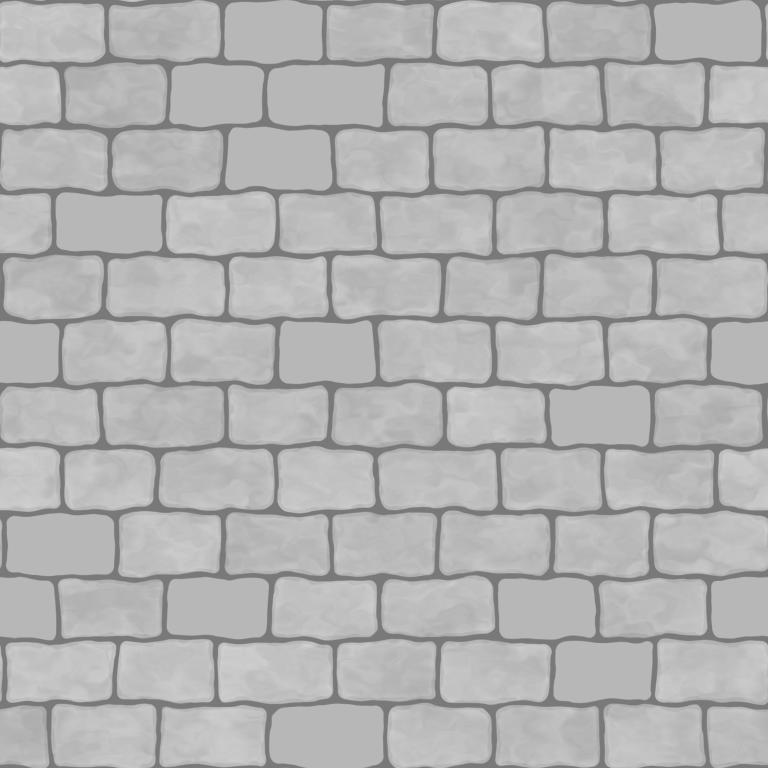
Reproduce this texture procedurally as a WebGL 2 fragment shader.

```glsl
#version 300 es
precision highp float;
// A hand-painted wall of grey stone blocks, laid in staggered courses with dark joints.

#define GRID vec2(7.0, 12.0)   // stones across, courses up
#define HALF_JOINT 0.0031      // half the joint width
#define CORNER 0.0125          // corner radius of a stone
#define JITTER vec2(0.075, 0.035) // joint displacement, in cells
#define WOBBLE 0.0011          // unevenness of the stone edges
#define SOFTNESS 0.0011        // painted edge blur
#define PLAIN_SHARE 0.27       // share of stones without mottling
#define MOTTLE 0.12            // contrast of the mottling
#define JOINT_COLOR vec3(0.475)
#define PLAIN_COLOR vec3(0.718)
#define STONE_COLOR vec3(0.738)
#define RIM_DARK 0.035         // darkening along a mottled rim

uniform vec2 u_resolution;
out vec4 outColor;

const float TAU = 6.2831853;

float hash(vec2 p) {
    vec3 q = fract(p.xyx * vec3(0.1031, 0.1030, 0.0973));
    q += dot(q, q.yzx + 33.33);
    return fract((q.x + q.y) * q.z);
}

float signedHash(vec2 p) { return 2.0 * hash(p) - 1.0; }

// Cellular noise blended softly between jittered cell centres, in 0..1.
float softCells(vec2 p) {
    vec2 cell = floor(p), f = p - cell;
    float sum = 0.0, total = 0.0;
    for (int y = -1; y <= 1; y++)
    for (int x = -1; x <= 1; x++) {
        vec2 o = vec2(x, y), id = cell + o;
        vec2 centre = o + 0.2 + 0.6 * vec2(hash(id + 17.3), hash(id + 71.9));
        vec2 d = f - centre;
        float weight = exp(-5.0 * dot(d, d));
        sum += weight * hash(id + 5.1);
        total += weight;
    }
    return sum / total;
}

// Height of a bed joint at x (0..1), in cells; whole frequencies keep it seamless.
float bedJoint(float row, float x) {
    float k = mod(row, GRID.y);
    float wave = 0.6 * sin(TAU * (3.0 * x + hash(vec2(k, 3.0))))
               + 0.6 * sin(TAU * (8.0 * x + hash(vec2(k, 7.0))))
               + 0.4 * sin(TAU * (17.0 * x + hash(vec2(k, 9.0))));
    return row + JITTER.y * (wave + 0.6 * signedHash(vec2(k, 13.0)));
}

// Position of an upright joint at height t within its course, in cells.
float headJoint(float col, float row, float t) {
    vec2 id = mod(vec2(col, row), GRID);
    float lean = 0.25 * signedHash(id + 41.0) * (t - 0.5);
    float bow = 0.12 * sin(TAU * (0.7 * t + hash(id + 53.0)));
    return col + JITTER.x * (signedHash(id + 29.0) + lean + bow);
}

void main() {
    vec2 uv = gl_FragCoord.xy / u_resolution;
    vec2 p = uv * GRID;

    // Find the course, then the stone within it.
    float row = floor(p.y);
    row += step(bedJoint(row + 1.0, uv.x), p.y) - step(p.y, bedJoint(row, uv.x));
    p.x -= 0.5 * mod(row + 1.0, 2.0);
    float t = p.y - row;
    float col = floor(p.x);
    col += step(headJoint(col + 1.0, row, t), p.x) - step(p.x, headJoint(col, row, t));
    vec2 id = mod(vec2(col, row), GRID);
    vec2 local = (p - vec2(col, row)) / GRID;
    vec2 seed = id * 19.0 + 7.0;

    // Rounded stone outline from the distances to its four joints.
    vec2 low = p - vec2(headJoint(col, row, t), bedJoint(row, uv.x));
    vec2 high = vec2(headJoint(col + 1.0, row, t), bedJoint(row + 1.0, uv.x)) - p;
    vec2 inside = min(low, high) / GRID - HALF_JOINT;
    inside += WOBBLE * (softCells(local * 65.0 + seed) - 0.5) * 2.0;
    float radius = CORNER * mix(0.65, 1.15, hash(id + 83.0));
    vec2 q = radius - inside;
    float edge = length(max(q, 0.0)) + min(max(q.x, q.y), 0.0) - radius;

    // Cloudy brush mottling, warped so that the dabs streak.
    vec2 m = local * vec2(26.0, 38.0) + seed;
    m += 0.9 * vec2(softCells(m * 1.7 + 31.0), softCells(m * 1.7 + 57.0));
    float cloud = 0.55 * softCells(m) + 0.3 * softCells(m * 2.3 + 11.0)
                + 0.15 * softCells(m * 5.1 + 23.0) - 0.5;
    float tone = 0.022 * signedHash(id + 97.0) + MOTTLE * cloud;

    // Ragged darker rim with a faint light stroke inside it.
    float ragged = 0.005 * softCells(local * 90.0 + seed + 43.0);
    float depth = -edge - ragged;
    float rim = 1.0 - smoothstep(0.0, 0.0025, depth);
    float stroke = smoothstep(0.0, 0.002, depth) * (1.0 - smoothstep(0.002, 0.009, depth));
    tone += 0.012 * stroke - RIM_DARK * rim;

    float mottled = step(PLAIN_SHARE, hash(id + 113.0));
    vec3 stone = mix(PLAIN_COLOR, STONE_COLOR + tone, mottled);

    float blur = max(SOFTNESS, 0.75 / min(u_resolution.x, u_resolution.y));
    float cover = 1.0 - smoothstep(-blur, blur, edge);
    outColor = vec4(mix(JOINT_COLOR, stone, cover), 1.0);
}
```
